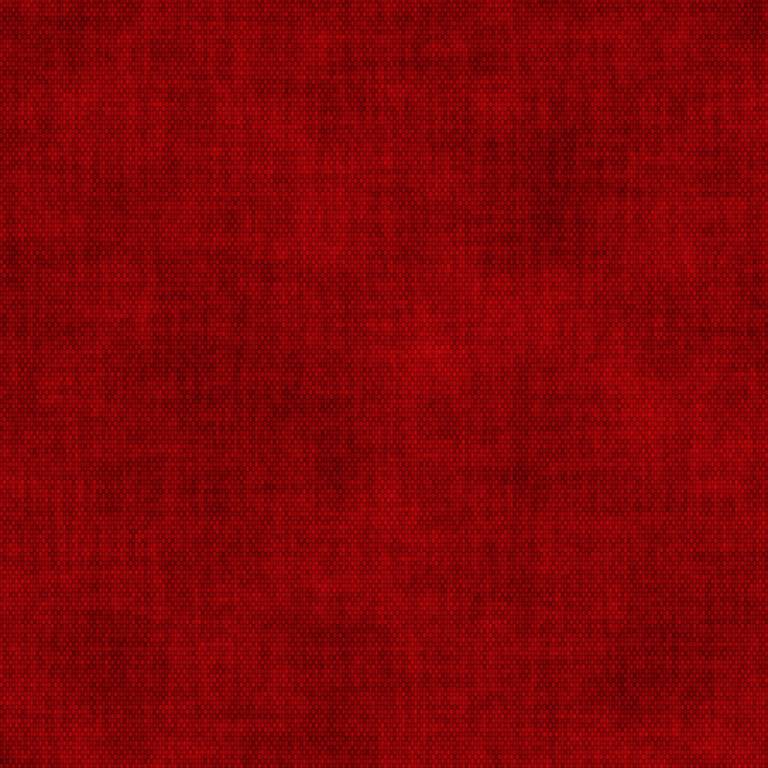
A Shadertoy shader for this texture:

```glsl
// Deep red plain-weave cloth, evenly lit and slightly worn.
// Narrow upright warp stitches are staggered between darker weft stitches;
// each thread has its own slowly changing tint, and fractal noise mottles the cloth.

const vec3 DARK_RED = vec3(0.39, 0.012, 0.018);
const vec3 LIGHT_RED = vec3(0.70, 0.030, 0.040);
const vec2 THREADS = vec2(256.0, 170.667); // threads across the canvas
const float BASE_TONE = 0.41;              // 0 is dark red, 1 is light red
const float STITCH_RELIEF = 0.72;
const float STITCH_MEAN = 0.545;           // average height of a stitch
const float STITCH_BEND = 2.2;             // fall of a stitch towards its ends
const float WARP_LIFT = 0.17;              // warp is lighter than weft
const float STITCH_VARIATION = 0.36;
const float WARP_STREAK = 0.32;
const float WEFT_STREAK = 0.26;
const float STREAK_BENDS = 14.0;           // tint changes along one thread
const float MOTTLE_STRENGTH = 0.70;
const vec2 MOTTLE_SCALE = vec2(7.0, 7.0);
const int SAMPLES = 4;                     // antialiasing samples per axis

float hash(vec2 p) {
    return fract(sin(dot(p, vec2(12.9898, 78.233))) * 43758.5453);
}

float noise(vec2 p) {
    vec2 cell = floor(p);
    vec2 f = fract(p);
    f = f * f * (3.0 - 2.0 * f);
    float bottom = mix(hash(cell), hash(cell + vec2(1.0, 0.0)), f.x);
    float top = mix(hash(cell + vec2(0.0, 1.0)), hash(cell + 1.0), f.x);
    return mix(bottom, top, f.y);
}

float fbm(vec2 p) {
    float sum = 0.0;
    float weight = 0.5;
    for (int i = 0; i < 5; i++) {
        sum += weight * (noise(p) - 0.5);
        p = p * 2.03 + 17.3;
        weight *= 0.55;
    }
    return sum;
}

// Rounded bump of the thread that lies on top, centred on zero
float weave(vec2 uv) {
    vec2 grid = uv * THREADS;
    vec2 stitch = floor(grid);
    vec2 f = fract(grid) - 0.5;
    bool warpOnTop = mod(stitch.x + stitch.y, 2.0) < 0.5;
    float across = warpOnTop ? f.x : f.y;
    float along = warpOnTop ? f.y : f.x;
    float height = (1.0 - 4.0 * across * across) * (1.0 - STITCH_BEND * along * along);
    float tone = STITCH_RELIEF * (height - STITCH_MEAN);
    tone += warpOnTop ? WARP_LIFT : -WARP_LIFT;
    return tone + STITCH_VARIATION * (hash(stitch + 3.7) - 0.5);
}

// Tint of single threads, the upright ones stronger
float streaks(vec2 uv) {
    vec2 thread = floor(uv * THREADS) + 0.5;
    float warp = noise(vec2(thread.x * 0.7, uv.y * STREAK_BENDS)) - 0.5;
    float weft = noise(vec2(uv.x * STREAK_BENDS, thread.y * 0.8) + 41.0) - 0.5;
    return WARP_STREAK * warp + WEFT_STREAK * weft;
}

void mainImage(out vec4 fragColor, in vec2 fragCoord) {
    // Average the fine weave over the pixel
    float cloth = 0.0;
    for (int y = 0; y < SAMPLES; y++) {
        for (int x = 0; x < SAMPLES; x++) {
            vec2 offset = (vec2(x, y) + 0.5) / float(SAMPLES) - 0.5;
            vec2 uv = (fragCoord + offset) / iResolution.y;
            cloth += weave(uv) + streaks(uv);
        }
    }
    cloth /= float(SAMPLES * SAMPLES);

    // Broad uneven dye
    float mottle = fbm(fragCoord / iResolution.y * MOTTLE_SCALE + 9.0);

    float tone = BASE_TONE + cloth + MOTTLE_STRENGTH * mottle;
    vec3 color = mix(DARK_RED, LIGHT_RED, clamp(tone, -0.5, 1.5));
    fragColor = vec4(color, 1.0);
}
```
